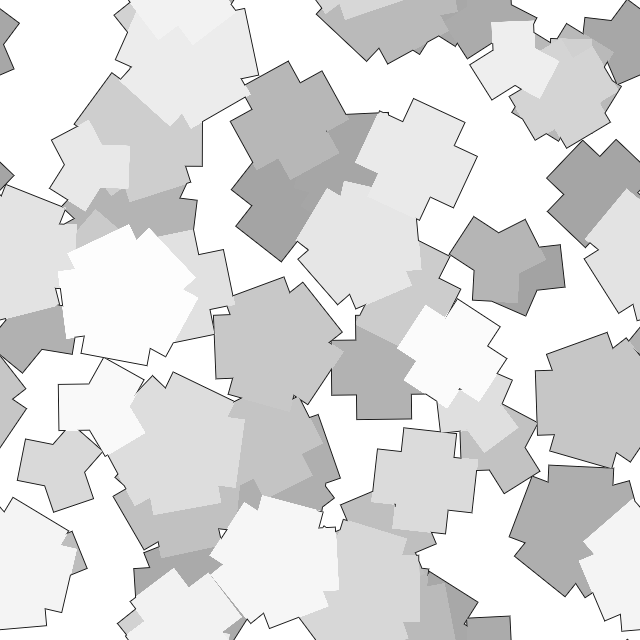
Give the GLSL for this pattern, as a WebGL 2 fragment shader.

```glsl
#version 300 es
precision highp float;
// Scattered flat grey stars with three, four or five blunt arms on white.
// Each star is a folded distance function; lighter stars cover darker ones,
// and a thin dark line follows the outer edge of their union. The tile wraps.

uniform vec2 u_resolution;
out vec4 fragColor;

const float TAU = 6.2831853;
const int GRID = 7;                  // stars per side of the tile
const float JITTER = 1.5;            // scatter, in grid cells
const float LINE_HALF_WIDTH = 0.0007;
const float DARKEST = 0.64;
const float LIGHTEST = 1.0;
const vec3 PAPER = vec3(1.0);
const vec3 INK = vec3(0.06);

// Four random values from 0 to 1 for one star
vec4 hash4(float seed) {
    vec4 h = fract((seed + 1.7) * vec4(0.1031, 0.1030, 0.0973, 0.1099));
    h += dot(h, h.wzxy + 33.33);
    return fract((h.xxyz + h.yzzw) * h.zywx);
}

// Signed distance to a star of equal rectangular arms around the origin
float armStar(vec2 p, float arms, float halfWidth, float reach) {
    float sector = TAU / arms;
    float angle = atan(p.y, p.x);
    angle -= sector * floor(angle / sector + 0.5);
    vec2 folded = length(p) * vec2(cos(angle), abs(sin(angle)));
    return max(folded.x - reach, folded.y - halfWidth);
}

vec2 rotate(vec2 p, float angle) {
    float c = cos(angle), s = sin(angle);
    return vec2(c * p.x - s * p.y, s * p.x + c * p.y);
}

// Shortest offset between two points on the repeating tile
vec2 wrapOffset(vec2 offset) {
    return offset - floor(offset + 0.5);
}

// Antialiased inside mask of a signed distance
float coverage(float dist, float pixel) {
    return clamp(0.5 - dist / pixel, 0.0, 1.0);
}

// Distance to star number i at point p; also returns its grey shade
float starDistance(vec2 p, int i, out float shade) {
    float id = float(i);
    vec4 rnd = hash4(id);

    // Evenly spread shades and arm counts
    vec2 spread = fract((id + 0.5) * vec2(0.7549, 0.5698));
    shade = mix(DARKEST, LIGHTEST, pow(spread.x, 1.3));
    float arms = 3.0 + floor(spread.y * 3.0);

    // Jittered cell centre, random turn and slight size change
    vec2 cell = vec2(float(i % GRID), float(i / GRID));
    vec2 center = (cell + 0.5 + JITTER * (rnd.xy - 0.5)) / float(GRID);
    float halfWidth = (0.034 + 0.008 * (arms - 3.0)) * mix(0.92, 1.08, rnd.w);
    vec2 local = rotate(wrapOffset(p - center), rnd.z * TAU);
    return armStar(local, arms, halfWidth, 1.9 * halfWidth);
}

void main() {
    float pixel = 1.0 / min(u_resolution.x, u_resolution.y);
    vec2 p = gl_FragCoord.xy * pixel;

    // Lightest shade on top, nearest edge of the union
    float tone = 0.0;
    float unionDist = 1.0;
    for (int i = 0; i < GRID * GRID; i++) {
        float shade;
        float dist = starDistance(p, i, shade);
        // Fill reaches one pixel out so the rim keeps its full shade
        tone = max(tone, shade * coverage(dist - pixel, pixel));
        unionDist = min(unionDist, dist);
    }

    // Paper, fill, then outline
    vec3 color = mix(PAPER, vec3(tone), coverage(unionDist, pixel));
    color = mix(color, INK, coverage(abs(unionDist) - LINE_HALF_WIDTH, pixel));
    fragColor = vec4(color, 1.0);
}
```
